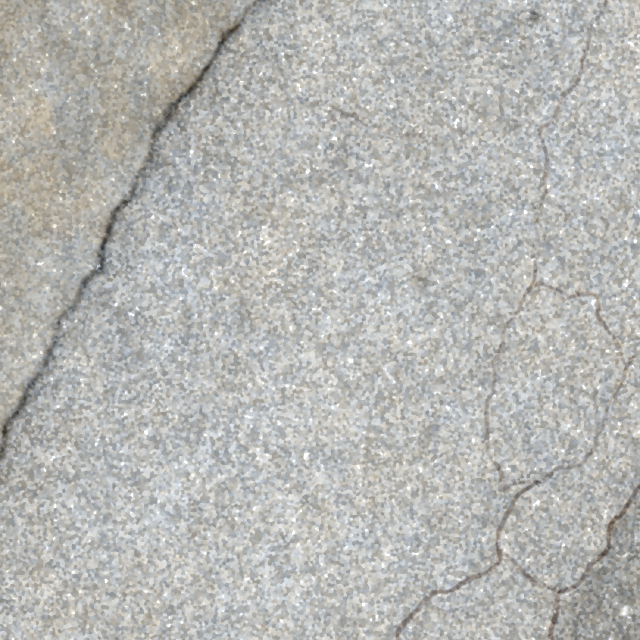
This texture is drawn by a WebGL 1 fragment shader. Its source:

```glsl
precision highp float;
// Weathered grey stone: fine speckled grain over soft warm and cool blotches,
// split by one deep shadowed fissure on the left and thin branching cracks on
// the right. Grain is smooth cellular noise; cracks are warped segment distances.
uniform vec2 u_resolution;

vec2 hash2(vec2 p) {
  vec3 q = fract(p.xyx * vec3(0.1031, 0.1030, 0.0973));
  q += dot(q, q.yzx + 33.33);
  return fract((q.xx + q.yz) * q.zy);
}

// Smooth cellular noise: x is lightness, y is warmth, both around zero.
vec2 grains(vec2 p) {
  vec2 cell = floor(p), f = p - cell, sum = vec2(0.0);
  float total = 0.0;
  for (int j = -1; j <= 1; j++) {
    for (int i = -1; i <= 1; i++) {
      vec2 o = vec2(float(i), float(j));
      vec2 d = o + hash2(cell + o) - f;
      float w = exp(-7.0 * dot(d, d));
      sum += w * (hash2(cell + o + 71.7) - 0.5);
      total += w;
    }
  }
  return sum / total;
}

float segment(vec2 p, vec2 a, vec2 b) {
  vec2 d = b - a;
  return length(p - a - d * clamp(dot(p - a, d) / dot(d, d), 0.0, 1.0));
}

// Distance to a crack with one bend.
float crack(vec2 p, vec2 a, vec2 b, vec2 c) {
  return min(segment(p, a, b), segment(p, b, c));
}

float line(float d, float width) {
  return 1.0 - smoothstep(0.2 * width, width, d);
}

void main() {
  vec2 p = gl_FragCoord.xy / u_resolution;

  // Jagged coordinates for the cracks.
  vec2 q = p + 0.005 * sin(p.yx * 41.0 + vec2(0.0, 2.0))
             + 0.003 * sin(p.yx * 97.0 + p * 30.0)
             + 0.004 * grains(p * 60.0 + 9.0);

  // Signed distance to the fissure, positive on the main slab.
  float side = 0.89 * (q.x - 0.51 * (q.y - 0.30) - 0.35 * max(q.y - 0.85, 0.0));
  float leftSlab = 1.0 - smoothstep(-0.008, 0.004, side);

  vec2 fine = grains(p * 205.0);
  vec2 medium = grains(p * 95.0 + 40.0);
  vec2 blotch = grains(p * vec2(24.0, 19.0) + 17.0);
  vec2 cloud = grains(p * 6.0 + 3.0);

  // Slab tones: pale centre, warm dull left side, dark lower right corner.
  vec3 color = mix(vec3(0.728, 0.732, 0.724), vec3(0.672, 0.662, 0.630), leftSlab);
  color += 0.025 * (1.0 - smoothstep(0.05, 0.40, length(p - vec2(0.40, 0.22))));
  float corner = segment(q, vec2(0.865, 0.0), vec2(1.0, 0.245));
  float below = smoothstep(-0.02, 0.02, q.x - 0.865 - 0.55 * q.y);
  color -= 0.09 * below + 0.05 * exp(-corner * 14.0);

  // Grain, blotches and their tint.
  float contrast = mix(1.0, 0.72, leftSlab);
  float light = contrast * (0.26 * fine.x + 0.10 * medium.x)
              + (0.05 + 0.05 * leftSlab) * blotch.x + 0.035 * cloud.x;
  float warmth = 0.07 * fine.y + 0.05 * medium.y
               + (0.03 + 0.05 * leftSlab) * blotch.y + 0.03 * cloud.y;
  color += light + warmth * vec3(0.5, 0.05, -0.6);
  color += 0.16 * smoothstep(0.39, 0.48, fine.x) * smoothstep(0.05, 0.30, medium.x);

  // Deep fissure with a soft shadow on the main slab.
  float shade = exp(-max(side, 0.0) * 45.0) * (1.0 - leftSlab);
  color -= shade * (0.13 + 0.10 * blotch.x);
  color -= 0.04 * exp(-max(side, 0.0) * 12.0) * (1.0 - leftSlab);
  float depth = 0.20 + 0.08 * sin(p.y * 23.0) + 0.10 * blotch.y;
  color -= depth * exp(-side * side / 0.00004) * vec3(0.98, 1.0, 1.0);

  // Long crack winding down the right side.
  float faint = crack(q, vec2(0.945, 1.0), vec2(0.90, 0.89), vec2(0.853, 0.79));
  faint = min(faint, crack(q, vec2(0.853, 0.79), vec2(0.84, 0.62), vec2(0.825, 0.54)));
  faint = min(faint, crack(q, vec2(0.825, 0.54), vec2(0.77, 0.44), vec2(0.762, 0.30)));
  faint = min(faint, crack(q, vec2(0.762, 0.30), vec2(0.785, 0.24), vec2(0.82, 0.24)));
  faint = min(faint, crack(q, vec2(0.835, 0.55), vec2(0.93, 0.54), vec2(0.97, 0.44)));

  // Branching cracks near the lower right corner.
  float strong = crack(q, vec2(0.62, 0.0), vec2(0.65, 0.045), vec2(0.77, 0.12));
  strong = min(strong, crack(q, vec2(0.77, 0.12), vec2(0.795, 0.20), vec2(0.835, 0.245)));
  strong = min(strong, crack(q, vec2(0.865, 0.0), vec2(0.875, 0.07), vec2(0.94, 0.14)));
  strong = min(strong, crack(q, vec2(0.94, 0.14), vec2(0.97, 0.19), vec2(1.01, 0.25)));
  faint = min(faint, crack(q, vec2(0.835, 0.245), vec2(0.93, 0.30), vec2(0.985, 0.44)));
  faint = min(faint, crack(q, vec2(0.785, 0.13), vec2(0.835, 0.085), vec2(0.875, 0.075)));
  float hairline = crack(q, vec2(0.45, 0.85), vec2(0.60, 0.805), vec2(0.78, 0.74));

  vec3 crackTint = vec3(0.85, 1.0, 1.05);
  color -= crackTint * (0.14 + 0.12 * blotch.x) * line(faint, 0.0055);
  color -= crackTint * (0.21 + 0.12 * blotch.x) * line(strong, 0.0065);
  color -= crackTint * (0.07 + 0.12 * blotch.y) * line(hairline, 0.005);

  // Dark pit, pale chip and a brown stain.
  color -= 0.26 * line(length(p - vec2(0.833, 0.975)), 0.012);
  color += 0.30 * line(length((p - vec2(0.976, 0.045)) * vec2(1.0, 0.8)), 0.011);
  color -= vec3(0.05, 0.07, 0.10) * line(length(p - vec2(0.654, 0.564)), 0.02);

  gl_FragColor = vec4(clamp(color, 0.0, 1.0), 1.0);
}
```
